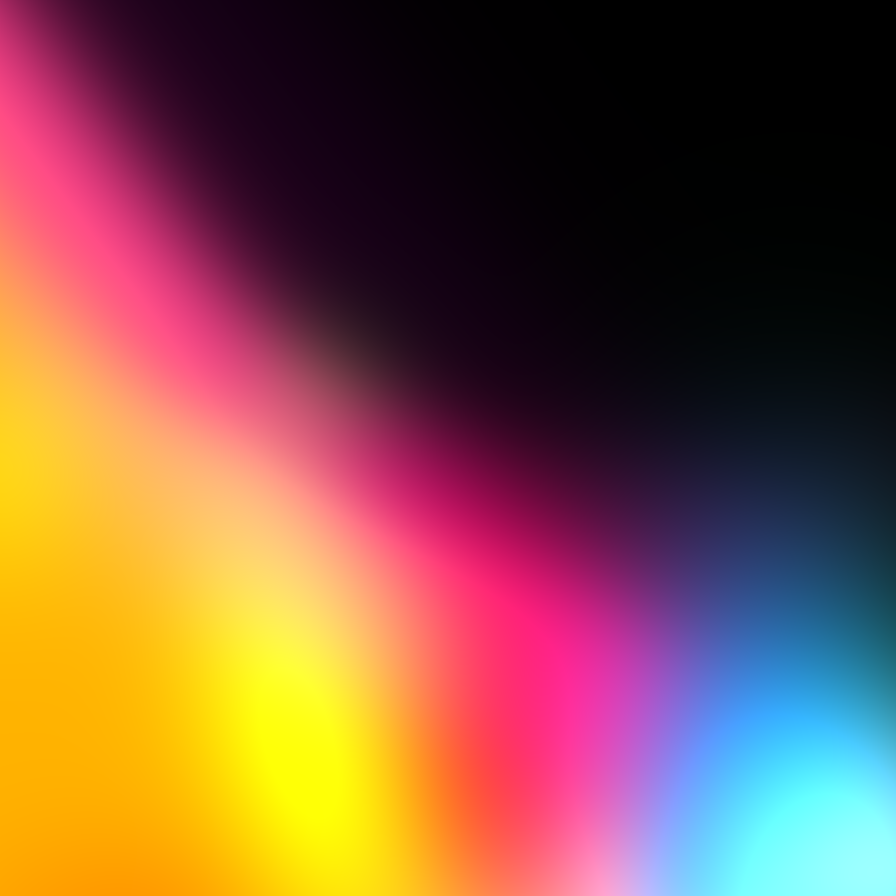
A Shadertoy shader for this background:

```glsl
// Soft elliptical light, 1 at its centre
float glow(vec2 p, vec2 centre, vec2 radius) {
    vec2 q = (p - centre) / radius;
    return exp(-dot(q, q));
}

// Bell curve, 1 at its centre
float bell(float x, float centre, float spread) {
    float t = (x - centre) / spread;
    return exp(-t * t);
}

// Horizontal place of a slanted edge that bulges to the right around bulgeY
float slantedEdge(float y, float start, float slope, float bulge, float bulgeY, float spread) {
    return start + slope * (1.0 - y) + bulge * bell(y, bulgeY, spread);
}

// 1 left of the edge, fading to 0 on its right
float leftOf(float x, float edge, float softness) {
    return 1.0 / (1.0 + exp((x - edge) / softness));
}

void mainImage(out vec4 fragColor, in vec2 fragCoord) {
    vec2 p = fragCoord / iResolution.xy;

    const vec3 RED = vec3(1.0, 0.0, 0.0);
    const vec3 GREEN = vec3(0.0, 1.0, 0.0);
    const vec3 BLUE = vec3(0.0, 0.0, 1.0);
    const vec3 DUSK = vec3(0.09, 0.0, 0.095);
    const vec3 HAZE = vec3(0.05, 0.0, 0.05);
    const vec3 PALE = vec3(0.3, 0.25, 0.45);

    // Three nested slanted sheets; the outer one is softest at mid height
    float outerEdge = slantedEdge(p.y, 0.01, 0.74, 0.19, 0.31, 0.19);
    float warmEdge = slantedEdge(p.y, -0.17, 0.71, 0.175, 0.36, 0.20);
    float innerEdge = slantedEdge(p.y, -0.25, 0.70, 0.16, 0.12, 0.16);
    float outerSoftness = 0.048 + 0.042 * bell(p.y, 0.45, 0.12);
    float redSheet = min(1.12 * leftOf(p.x, outerEdge, outerSoftness), 1.0);
    float warmSheet = leftOf(p.x, warmEdge, 0.05);
    float pinkBand = redSheet * (1.0 - leftOf(p.x, innerEdge, 0.07));
    float upperPink = redSheet * (1.0 - warmSheet) * smoothstep(0.4, 0.7, p.y);

    vec3 light = RED * redSheet + GREEN * 0.7 * warmSheet + BLUE * 0.57 * pinkBand;
    light += GREEN * 0.22 * upperPink;
    light += DUSK * leftOf(p.x, outerEdge + 0.33, 0.07) * (1.0 - redSheet);

    // Golden left side and the leaning yellow core
    vec2 leaning = vec2(p.x + 0.25 * (p.y - 0.14), p.y);
    light += GREEN * 0.38 * glow(leaning, vec2(0.353, 0.16), vec2(0.12, 0.23));
    light += GREEN * 0.14 * glow(p, vec2(0.0, 0.48), vec2(0.12, 0.14));
    light -= GREEN * 0.12 * glow(p, vec2(0.15, -0.05), vec2(0.18, 0.12));

    // Peach haze over the slope, and a purer crimson beside the core
    light += GREEN * 0.18 * glow(p, vec2(0.35, 0.55), vec2(0.10));
    light -= BLUE * 0.15 * glow(p, vec2(0.54, 0.25), vec2(0.15, 0.20));

    // Blue and cyan in the lower right corner
    light += GREEN * 1.05 * glow(p, vec2(0.89, -0.05), vec2(0.21, 0.36));
    light += GREEN * 0.25 * glow(p, vec2(0.66, -0.03), vec2(0.10, 0.12));
    light += BLUE * 1.05 * glow(p, vec2(0.86, 0.05), vec2(0.177, 0.295));
    light += RED * 0.28 * glow(p, vec2(0.95, 0.0), vec2(0.25, 0.12));
    light -= RED * 0.25 * glow(p, vec2(0.76, -0.02), vec2(0.07, 0.10));
    light += PALE * glow(p, vec2(1.0, 0.07), vec2(0.14));
    light += HAZE * glow(p, vec2(0.97, 0.47), vec2(0.20, 0.12));

    fragColor = vec4(clamp(light, 0.0, 1.0), 1.0);
}
```
